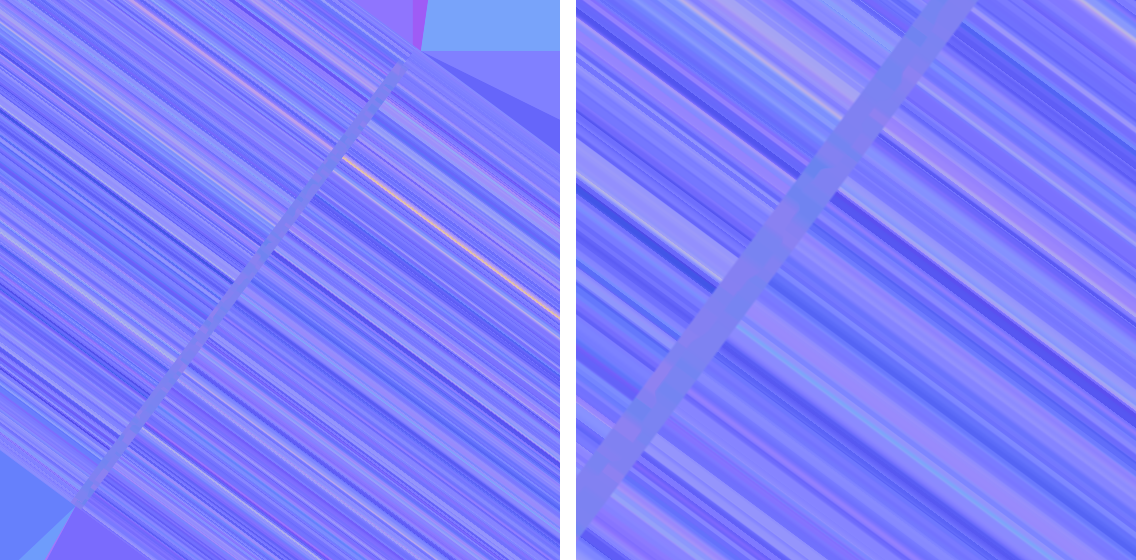
Left, the full canvas; right, a detail of the centre.
This texture map is drawn by a three.js fragment shader. Its source:

```glsl
// Tangent-space normal map of fine brushed streaks on both sides of a diagonal seam.
// Each streak is a 1D cellular ramp along the seam; flat facets fan out from its two
// ends. All parts give red-green slopes, and blue follows from the unit normal.
varying vec2 vUv;

const vec2 SEAM_START = vec2(0.135, 0.096);
const vec2 SEAM_END = vec2(0.7515, 0.909);
const vec2 SEAM_DIR = vec2(0.596, 0.803);

float hash(float n) {
  return fract(sin(n * 127.1 + 3.7) * 4375.85);
}

// Random value per cell of uneven width, joined by hard or soft ramps; -0.5 to 0.5
float streaks(float s, float freq, float seed) {
  float x = s * freq + seed;
  x += 0.35 * sin(x * 0.71 + seed) + 0.25 * sin(x * 1.9);
  float cell = floor(x);
  float id = cell + seed * 7.3;
  float ramp = min(1.0, max(0.65 * hash(id + 51.3), 0.0014 * freq));
  float blend = smoothstep(1.0 - ramp, 1.0, fract(x));
  return mix(hash(id), hash(id + 1.0), blend) - 0.5;
}

// 1 on the left of a ray direction, 0 on its right
float leftOf(vec2 q, vec2 ray) {
  vec2 d = normalize(ray);
  return smoothstep(-0.001, 0.001, d.x * q.y - d.y * q.x);
}

float ridge(float offset, float width) {
  float x = offset / width;
  return exp(-x * x);
}

vec2 brushed(float s, float right) {
  // Paired red-green tilt, mostly narrow streaks and hairlines
  float seed = right * 17.0;
  float tilt = 0.02 * streaks(s, 34.0, 2.0)
             + 0.08 * streaks(s, 82.0, 5.0 + seed)
             + 0.13 * streaks(s, 145.0, 9.0 + seed)
             + 0.14 * streaks(s, 240.0, 23.0 + seed);
  float dark = smoothstep(0.38, 0.43, streaks(s, 190.0, 31.0 + seed));
  float pale = smoothstep(0.39, 0.44, streaks(s, 180.0, 43.0 + seed));
  tilt += 0.10 * pale - 0.11 * dark;

  // Slight opposed tilt shifts the hue toward violet or azure
  float hue = streaks(s, 170.0, 13.0 + seed);
  float twist = 0.02 * hue + 0.24 * hue * hue * hue;
  vec2 slope = vec2(tilt + twist, tilt - twist);

  // Scattered thin glints in rose, cyan and violet
  for (int i = 0; i < 24; i++) {
    float k = float(i) + 40.0;
    float kind = hash(k + 0.37);
    vec2 tint = kind < 0.6 ? vec2(0.15, 0.07)
              : kind < 0.75 ? vec2(-0.09, 0.07) : vec2(0.09, -0.07);
    float width = 0.0011 + 0.0011 * hash(k * 2.3);
    float strength = mix(0.2, 1.0, hash(k * 3.1 + right * 5.0));
    slope += tint * strength * ridge(s - hash(k * 1.7), width);
  }

  // Broad rose streaks
  slope += vec2(0.20, 0.08) * ridge(s - 0.785, 0.006);
  slope += vec2(0.15, 0.06) * ridge(s - 0.915, 0.004);
  slope += vec2(0.05, 0.03) * ridge(s - 0.625, 0.010);

  // Quieter finish at the upper right
  return slope * (1.0 - 0.65 * right * smoothstep(0.935, 0.955, s));
}

vec2 lowerFacets(vec2 q) {
  vec2 slope = vec2(-0.10, 0.0);
  slope = mix(slope, vec2(-0.07, 0.11), leftOf(q, vec2(-75.0, -71.0)));
  slope = mix(slope, vec2(0.13, -0.03), leftOf(q, vec2(-41.0, -71.0)));
  return mix(slope, vec2(-0.02, -0.08), leftOf(q, vec2(-38.0, -71.0)));
}

vec2 upperFacets(vec2 q) {
  vec2 slope = vec2(-0.10, -0.10);
  slope = mix(slope, vec2(0.0), leftOf(q, vec2(188.0, -93.0)));
  slope = mix(slope, vec2(-0.03, 0.14), leftOf(q, vec2(1.0, 0.0)));
  slope = mix(slope, vec2(0.12, -0.14), leftOf(q, vec2(1.0, 7.0)));
  return mix(slope, vec2(0.06, -0.04), leftOf(q + vec2(0.0145, 0.0), vec2(0.0, 1.0)));
}

void main() {
  vec2 q = vUv - SEAM_START;
  float s = dot(q, SEAM_DIR);
  float across = dot(q, vec2(SEAM_DIR.y, -SEAM_DIR.x));
  float seamLength = dot(SEAM_END - SEAM_START, SEAM_DIR);
  float right = step(0.0, across);

  vec2 slope = brushed(s, right);

  // Seam: nearly flat, with small blocks in two columns
  float seam = 1.0 - smoothstep(0.0105, 0.0125, abs(across));
  seam *= smoothstep(-0.002, 0.002, s) * (1.0 - smoothstep(0.975, 0.99, s));
  float column = smoothstep(-0.001, 0.001, across - 0.012 * streaks(s, 45.0, 4.0));
  float block = mix(streaks(s, 85.0, 71.0), streaks(s, 110.0, 83.0), column);
  vec2 blockSlope = vec2(0.07, -0.03) * block + vec2(0.3, 0.1) * block * block * block;
  slope = mix(slope, vec2(-0.01, 0.01) + blockSlope, seam);

  // Facets beyond both ends of the seam
  slope = mix(lowerFacets(q), slope, smoothstep(-0.001, 0.001, s));
  slope = mix(slope, upperFacets(vUv - SEAM_END),
              smoothstep(-0.001, 0.001, s - seamLength));

  float up = sqrt(max(0.0, 1.0 - 4.0 * dot(slope, slope)));
  gl_FragColor = vec4(0.5 + slope, 0.5 + 0.5 * up - 0.05 * seam, 1.0);
}
```
